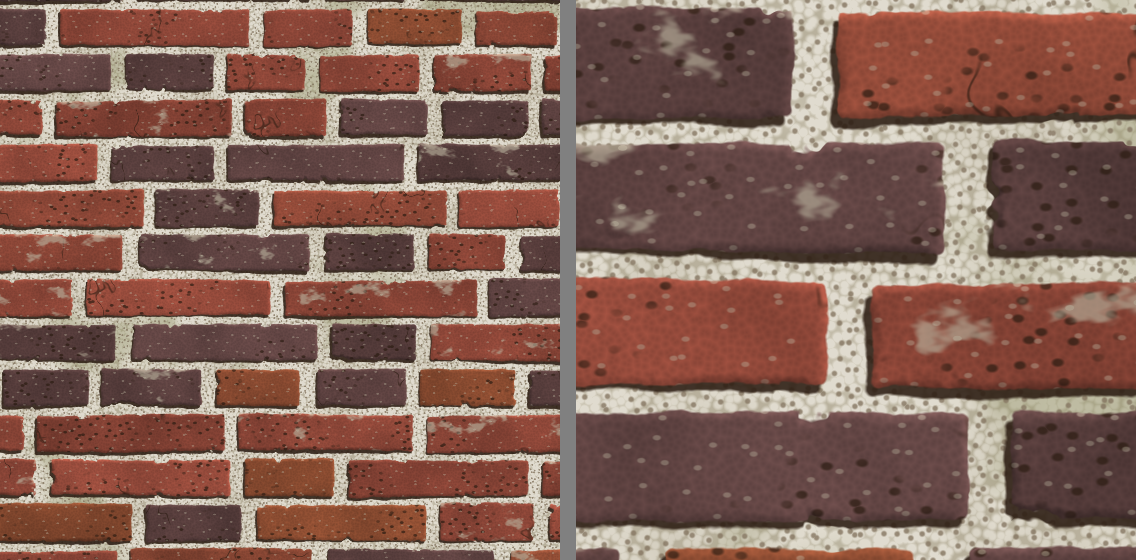
Left: the whole. Right: its middle third, enlarged.
A Shadertoy shader for this texture:

```glsl
// Weathered wall of red and plum bricks, long and short, in pale sandy mortar.

// Layout, in canvas units
const float ROW_PITCH   = 0.0804;
const float ROW_START   = 0.0262;             // bottom of the first full row
const float SHORT_PITCH = 0.187;
const float LONG_PITCH  = 0.345;
const float PITCH_VARY  = 0.045;
const vec2  JOINT       = vec2(0.026, 0.0165); // gap beside and between rows
const float CORNER      = 0.004;
const float EDGE_ROUGH  = 0.0016;
const float CHIP_DEPTH  = 0.006;
const vec2  TO_LIGHT    = vec2(0.0036, 0.0052);
const float PLUM_SHARE  = 0.42;

// Colours
const vec3 RED          = vec3(0.54, 0.27, 0.215);
const vec3 RUST         = vec3(0.50, 0.28, 0.17);
const vec3 PLUM         = vec3(0.355, 0.25, 0.245);
const vec3 SHADOW       = vec3(0.17, 0.11, 0.07);
const vec3 MORTAR_LIGHT = vec3(0.88, 0.86, 0.81);
const vec3 MORTAR_MID   = vec3(0.72, 0.69, 0.61);
const vec3 MORTAR_DIM   = vec3(0.52, 0.46, 0.38);
const vec3 MOSS         = vec3(0.58, 0.58, 0.42);

struct Brick { float dist; vec2 local; vec2 id; };

float hash(vec2 p) {
    vec3 h = fract(vec3(p.xyx + 57.3) * 0.1031);
    h += dot(h, h.yzx + 33.33);
    return fract((h.x + h.y) * h.z);
}

// Distance to the nearest scattered point
float cellular(vec2 p) {
    vec2 cell = floor(p), f = p - cell;
    float nearest = 2.0;
    for (int y = -1; y <= 1; y++)
    for (int x = -1; x <= 1; x++) {
        vec2 o = vec2(x, y);
        vec2 point = o + vec2(hash(cell + o), hash(cell + o + 131.7));
        nearest = min(nearest, length(point - f));
    }
    return nearest;
}

// Layered, warped and rotated sines, about -1 to 1
float ripple(vec2 p) {
    float sum = 0.0, amp = 0.5;
    for (int i = 0; i < 5; i++) {
        p = mat2(0.8, 0.6, -0.6, 0.8) * p;
        sum += amp * sin(p.x + 1.7 * sin(0.9 * p.y + float(i)));
        p = 1.9 * p + 2.3;
        amp *= 0.57;
    }
    return sum;
}

// Walks along the row to the brick around p; dist is negative inside it
Brick findBrick(vec2 p) {
    p.y += 0.0014 * sin(9.0 * p.x + 31.0 * p.y);
    float row = floor((p.y - ROW_START) / ROW_PITCH);
    float left = -0.02 - 0.32 * hash(vec2(row, 71.0));
    float width = SHORT_PITCH;
    float longBias = mix(0.2, 0.8, hash(vec2(row, 43.0)));
    vec2 id = vec2(row, 0.0);
    for (int k = 0; k < 10; k++) {
        id.y = float(k);
        width = mix(SHORT_PITCH, LONG_PITCH, step(longBias, hash(id * 1.7)));
        width += PITCH_VARY * (hash(id + 19.0) - 0.5);
        if (p.x < left + width) break;
        left += width;
    }
    vec2 vary = vec2(hash(id + 5.2), hash(id + 8.9)) - 0.5;
    vec2 centre = vec2(left + 0.5 * width, ROW_START + (row + 0.5) * ROW_PITCH);
    vec2 halfSize = 0.5 * (vec2(width, ROW_PITCH) - JOINT) - vec2(0.004, 0.002) * vary;
    vec2 q = p - centre - vec2(0.005, 0.003) * vary.yx;
    q.y += 0.02 * vary.x * q.x;
    vec2 a = abs(q) - halfSize + CORNER;
    float d = length(max(a, 0.0)) + min(max(a.x, a.y), 0.0) - CORNER;
    d += EDGE_ROUGH * ripple(p * 85.0);
    d += CHIP_DEPTH * smoothstep(0.5, 1.0, ripple(p * 42.0 + 7.0));
    return Brick(d, q / halfSize, id);
}

vec3 mortarColour(vec2 p) {
    float grain = smoothstep(0.25, 0.85, cellular(p * 190.0));
    vec3 c = mix(MORTAR_LIGHT, MORTAR_MID, clamp(grain + 0.4 * ripple(p * 24.0), 0.0, 1.0));
    c = mix(c, MOSS, 0.45 * smoothstep(0.35, 0.9, ripple(p * 9.0 + 4.0)));
    return mix(c, MORTAR_DIM, 0.8 * smoothstep(0.28, 0.1, cellular(p * 120.0 + 9.0)));
}

vec3 faceColour(vec2 p, Brick b) {
    float pick = hash(b.id + 33.0);
    vec3 c = mix(RED, RUST, 0.8 * smoothstep(0.8, 0.95, pick));
    c = mix(c, PLUM, smoothstep(0.03, -0.03, pick - PLUM_SHARE));
    vec2 s = p + 3.0 * hash(b.id + 61.0);       // own wear for each brick
    c *= 0.92 + 0.18 * hash(b.id + 77.0) + 0.1 * ripple(s * 22.0);
    c *= 0.93 + 0.15 * cellular(s * 240.0);
    // Pits and hairline cracks
    float pits = smoothstep(0.23, 0.1, cellular(s * vec2(48.0, 70.0)));
    pits *= smoothstep(-0.1, 0.4, ripple(s * 17.0 + 2.0));
    float crack = smoothstep(0.05, 0.0, abs(ripple(s * vec2(20.0, 14.0))));
    crack *= smoothstep(0.35, 0.7, ripple(s * 15.0 + 11.0));
    c = mix(c, SHADOW, clamp(0.7 * pits + 0.6 * crack, 0.0, 0.8));
    // Lime bloom on some bricks, and a few pale flecks
    float lime = smoothstep(0.45, 0.9, ripple(s * vec2(38.0, 60.0)) + 0.2 * b.local.y);
    lime *= step(0.7, hash(b.id + 91.0));
    float fleck = smoothstep(0.13, 0.06, cellular(s * vec2(40.0, 62.0) + 23.0));
    return mix(c, MORTAR_MID, clamp(0.65 * lime + 0.4 * fleck, 0.0, 0.8));
}

void mainImage(out vec4 fragColor, in vec2 fragCoord) {
    vec2 p = fragCoord / iResolution.xy;
    float soft = max(0.0009, 0.8 / iResolution.y);
    Brick b = findBrick(p);
    float reach = 0.85 + 0.5 * ripple(p * 10.0);
    float lightDist = findBrick(p + TO_LIGHT * reach).dist;

    // Mortar with the shadow cast by the brick
    float shade = smoothstep(0.0012, -0.0012, lightDist);
    vec3 mortar = mix(mortarColour(p), SHADOW, 0.88 * shade);

    // Brick face, bright on edges toward the light and dark on the others
    float rim = smoothstep(-0.007, 0.0, b.dist);
    float slope = clamp((lightDist - b.dist) / length(TO_LIGHT), -1.0, 1.0);
    vec3 face = faceColour(p, b) * (1.0 + 0.3 * rim * slope);

    fragColor = vec4(mix(mortar, face, smoothstep(soft, -soft, b.dist)), 1.0);
}
```
